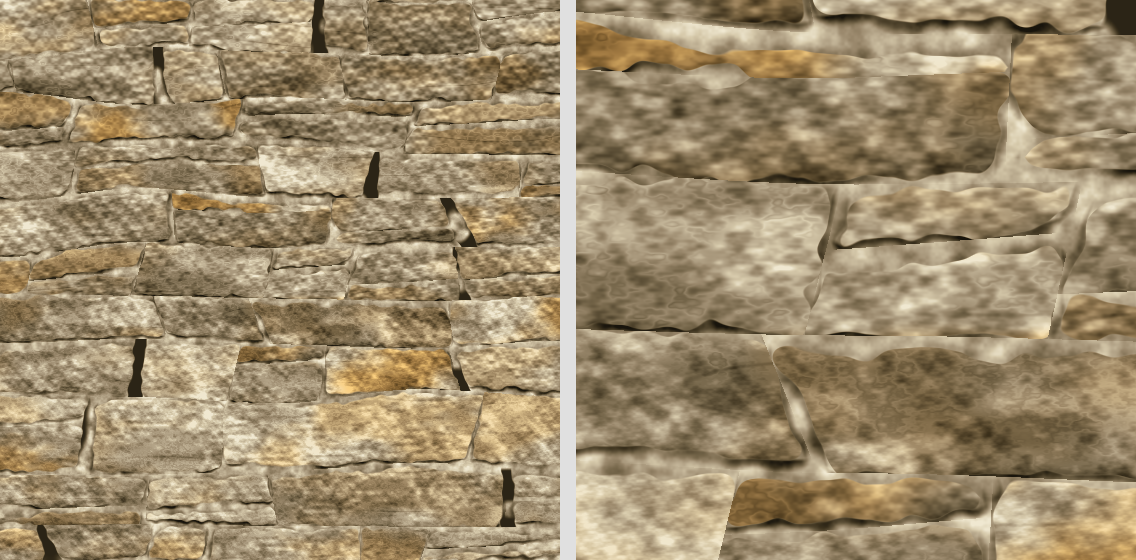
Left: the whole. Right: its middle third, enlarged.
Give the GLSL for this texture, as a Shadertoy shader.

```glsl
const vec3 CREVICE = vec3(0.24, 0.20, 0.12);
const vec3 UMBER = vec3(0.46, 0.40, 0.29);
const vec3 BROWN = vec3(0.60, 0.53, 0.42);
const vec3 TAN = vec3(0.72, 0.66, 0.55);
const vec3 CREAM = vec3(0.84, 0.79, 0.67);
const vec3 CHALK = vec3(0.94, 0.91, 0.82);
const vec3 OCHRE_TINT = vec3(1.04, 0.90, 0.64);

struct Stone {
    vec2 id;
    float edge;    // signed distance, positive inside
    float top;
    float bottom;
    float side;
    float hole;    // 1 where the nearest joint is left open
};

float hash(vec2 p) {
    return fract(sin(dot(p, vec2(127.1, 311.7))) * 43758.55);
}

float noise(vec2 p) {
    vec2 i = floor(p), f = fract(p);
    f = f * f * (3.0 - 2.0 * f);
    return mix(mix(hash(i), hash(i + vec2(1, 0)), f.x),
               mix(hash(i + vec2(0, 1)), hash(i + vec2(1, 1)), f.x), f.y);
}

float fbm(vec2 p) {
    float sum = 0.0, amp = 0.53;
    for (int i = 0; i < 4; i++) {
        sum += amp * noise(p);
        p = p * 2.03 + 17.3;
        amp *= 0.5;
    }
    return sum;
}

float ramp(float a, float b, float x) {
    return clamp((x - a) / (b - a), 0.0, 1.0);
}

// Wavy, uneven boundary below a course
float courseEdge(float row, float x, float rows) {
    float shift = 0.55 * (hash(vec2(row, 1.7)) - 0.5);
    float wave = 0.3 * (noise(vec2(x * 4.0, row * 7.0)) - 0.5);
    return (row + shift + wave) / rows;
}

// Slanted joint between two stones of a course
float jointAt(float col, float row, float v) {
    float shift = 0.66 * (hash(vec2(col, row + 11.0)) - 0.5);
    float slant = 0.26 * (hash(vec2(col, row + 23.0)) - 0.5);
    return col + shift + slant * (v - 0.5);
}

float gapWidth(vec2 seed, float widest) {
    float h = hash(seed);
    return 0.0015 + widest * h * h;
}

Stone layStone(vec2 p, float rows) {
    float row = floor(p.y * rows);
    row += step(courseEdge(row + 1.0, p.x, rows), p.y) - step(p.y, courseEdge(row, p.x, rows));
    float lo = courseEdge(row, p.x, rows), hi = courseEdge(row + 1.0, p.x, rows);
    float v = (p.y - lo) / (hi - lo);

    float width = mix(0.18, 0.36, hash(vec2(row, 3.0)));
    float u = p.x / width + 9.0 * hash(vec2(row, 5.0));
    float col = floor(u);
    col += step(jointAt(col + 1.0, row, v), u) - step(u, jointAt(col, row, v));
    float left = jointAt(col, row, v), right = jointAt(col + 1.0, row, v);
    float across = (u - left) / (right - left);
    vec2 id = vec2(col, row);

    float holeL = step(0.72, hash(id + 71.0));
    float holeR = step(0.72, hash(id + vec2(1, 0) + 71.0));
    float dL = (u - left) * width - gapWidth(id + 41.0, 0.009) - holeL * 0.016 * (1.0 - v);
    float dR = (right - u) * width - gapWidth(id + 43.0, 0.009);

    // Some places hold two thin stones, one on the other
    if (hash(id + 31.0) < 0.3) {
        float cut = mix(lo, hi, mix(0.3, 0.7, hash(id + 37.0)) + 0.12 * (across - 0.5));
        if (p.y < cut) hi = cut; else { lo = cut; id += 0.37; }
    }
    float tilt = (across - 0.5) * 0.012 * (hash(id + 53.0) - 0.5);
    float dB = p.y - lo - gapWidth(id + 47.0, 0.010) + tilt;
    float dT = hi - p.y - gapWidth(id + 59.0, 0.012) - tilt;

    float rough = 0.010 * (noise(p * 24.0) - 0.5) + 0.007 * (noise(p * 75.0) - 0.5);
    float round_ = 0.012;
    vec2 inner = vec2(min(dL, dR), min(dB, dT)) + rough;
    float edge = round_ - length(max(round_ - inner, 0.0));
    return Stone(id, edge, dT + rough, dB + rough, inner.x, dL < dR ? holeL : holeR);
}

float stoneTone(vec2 p, Stone s) {
    vec2 q = p + s.id * 13.7;
    float grain = fbm(q * vec2(85.0, 150.0)) - 0.5;
    float tone = 0.68 + 0.17 * (hash(s.id + 83.0) - 0.5);
    tone += 0.48 * (fbm(q * vec2(9.0, 34.0)) - 0.5) + 0.62 * grain;
    // Dark speckled lichen, pale scale and bedding lines
    tone -= 0.20 * smoothstep(0.48, 0.68, fbm(q * vec2(10.0, 17.0) + 5.0)) * smoothstep(-0.08, 0.10, grain);
    tone += 0.13 * smoothstep(0.54, 0.64, fbm(q * vec2(13.0, 22.0) + 40.0));
    float bedding = abs(noise(q * vec2(5.0, 30.0)) - 0.5);
    tone -= 0.13 * smoothstep(0.04, 0.0, bedding) * noise(q * 14.0);
    // Lit upper rim, shaded lower rim
    tone += 0.09 * smoothstep(0.009, 0.0, s.top);
    return tone - 0.10 * smoothstep(0.006, 0.0, s.bottom);
}

float mortarTone(vec2 p, Stone s) {
    float tone = 0.75 + 0.75 * (fbm(p * 62.0) - 0.5);
    // Contact shadow, deepest under stones and in open joints
    float below = smoothstep(0.002, -0.001, s.bottom);
    float beside = smoothstep(0.002, -0.001, s.side);
    float patchy = smoothstep(0.28, 0.58, noise(p * vec2(13.0, 30.0)));
    float contact = smoothstep(-0.008, -0.001, s.edge);
    tone -= contact * (0.10 + 0.42 * below * patchy + 0.18 * beside);
    return mix(tone, 0.17, beside * s.hole * smoothstep(0.25, 0.45, noise(p * 22.0)));
}

vec3 earthColor(float tone) {
    vec3 c = mix(CREVICE, UMBER, ramp(0.24, 0.46, tone));
    c = mix(c, BROWN, ramp(0.46, 0.60, tone));
    c = mix(c, TAN, ramp(0.60, 0.72, tone));
    c = mix(c, CREAM, ramp(0.72, 0.84, tone));
    c = mix(c, CHALK, ramp(0.84, 0.96, tone));
    return c * clamp(tone / 0.24, 0.4, 1.0);
}

void mainImage(out vec4 fragColor, in vec2 fragCoord) {
    vec2 p = fragCoord / iResolution.y;
    float pixel = 1.0 / iResolution.y;
    Stone s = layStone(p, 11.0);
    float mask = smoothstep(-pixel, pixel, s.edge);
    float tone = mix(mortarTone(p, s), stoneTone(p, s), mask);

    // Rust stains vary from stone to stone
    float rust = smoothstep(0.38, 0.66, fbm(p * vec2(7.0, 13.0) + s.id * 5.3));
    float share = hash(s.id + 97.0);
    rust *= mask * mix(0.2, 1.1, share * share);
    fragColor = vec4(earthColor(tone) * mix(vec3(1.0), OCHRE_TINT, rust), 1.0);
}
```
